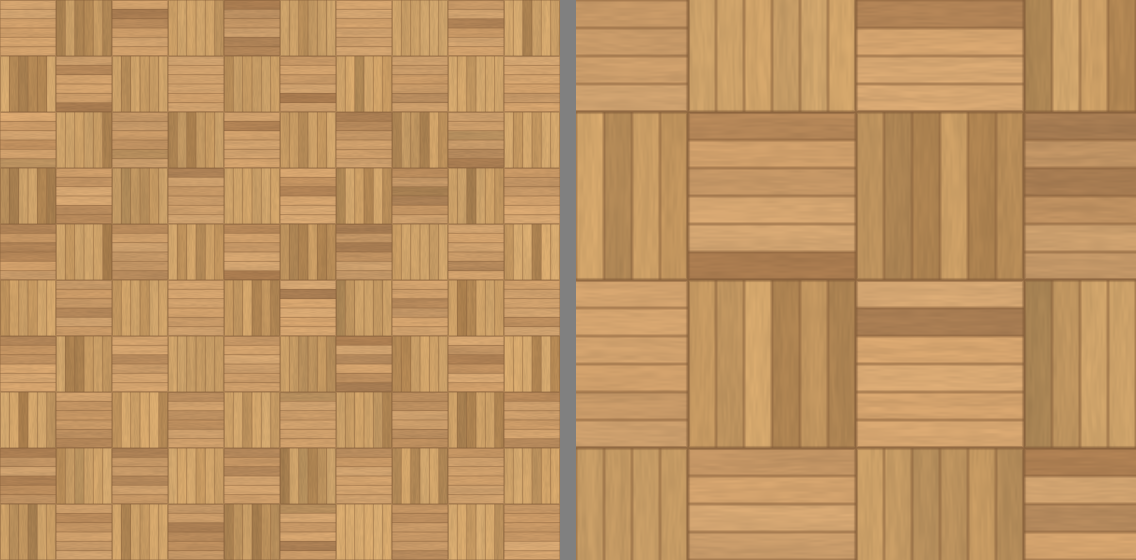
Left, the full canvas; right, a detail of the centre.
Reproduce this texture procedurally as a Shadertoy shader.

```glsl
// Mosaic parquet: a 10 by 10 checkerboard of tiles, each six slats of oak, turned alternately.

float hash(vec2 p) {
    vec3 q = fract(vec3(p.xyx) * vec3(0.1031, 0.1030, 0.0973));
    q += dot(q, q.yzx + 33.33);
    return fract((q.x + q.y) * q.z);
}

float noise(vec2 p) {
    vec2 cell = floor(p), f = fract(p);
    f = f * f * (3.0 - 2.0 * f);
    return mix(mix(hash(cell), hash(cell + vec2(1, 0)), f.x),
               mix(hash(cell + vec2(0, 1)), hash(cell + vec2(1, 1)), f.x), f.y);
}

// Coverage of a seam of the given width, at distance d from its centre
float seam(float d, float width, float pixel) {
    float blur = max(pixel, 0.012);
    return clamp((0.5 * width - d) / blur + 0.5, 0.0, 1.0) * min(1.0, width / blur);
}

void mainImage(out vec4 fragColor, in vec2 fragCoord) {
    vec2 p = fragCoord / iResolution.y * 10.0;
    float pixel = 10.0 / iResolution.y;
    vec2 tile = floor(p), local = fract(p);

    // x runs along the slats, y across them
    bool horizontal = mod(tile.x + tile.y, 2.0) > 0.5;
    vec2 wood = horizontal ? local : local.yx;
    float slat = floor(wood.y * 6.0);
    vec2 id = tile * vec2(7.0, 13.0) + vec2(slat * 1.7, slat * 3.1 + 5.0);

    // Tone of each slat: mostly pale, a few dark, rarely greyish; some tiles hold more dark ones
    float tone = pow(hash(id), mix(1.3, 4.8, hash(tile + 17.9)));
    vec3 color = mix(vec3(0.82, 0.642, 0.427), vec3(0.65, 0.482, 0.305), tone);
    color *= 1.0 + 0.06 * (hash(tile + 61.7) - 0.5);
    color += (hash(id + 41.3) - 0.5) * vec3(0.01, -0.004, -0.014);
    color += horizontal ? vec3(0.0, -0.006, 0.004) : vec3(0.0, 0.006, -0.006);
    color = mix(color, vec3(0.62, 0.49, 0.31), 0.5 * step(0.98, hash(id + 83.7)));

    // Long streaks and fine fibres, gently bent along the slat
    vec2 grain = wood + vec2(hash(id + 11.0), hash(id + 23.0)) * 40.0;
    grain.y += 0.02 * noise(grain * vec2(3.0, 4.0));
    float streak = noise(grain * vec2(1.5, 24.0)) - 0.5;
    float fibre = noise(grain * vec2(10.0, 80.0)) - 0.5;
    color *= 1.0 + 0.06 * streak + 0.055 * fibre;

    // Seams between slats, then between tiles
    float slatEdge = abs(fract(wood.y * 6.0 + 0.5) - 0.5) / 6.0;
    vec2 border = min(local, 1.0 - local);
    color = mix(color, vec3(0.55, 0.39, 0.24), 0.56 * seam(slatEdge, 0.017, pixel));
    color = mix(color, vec3(0.51, 0.36, 0.22), 0.62 * seam(min(border.x, border.y), 0.019, pixel));

    fragColor = vec4(color, 1.0);
}
```
